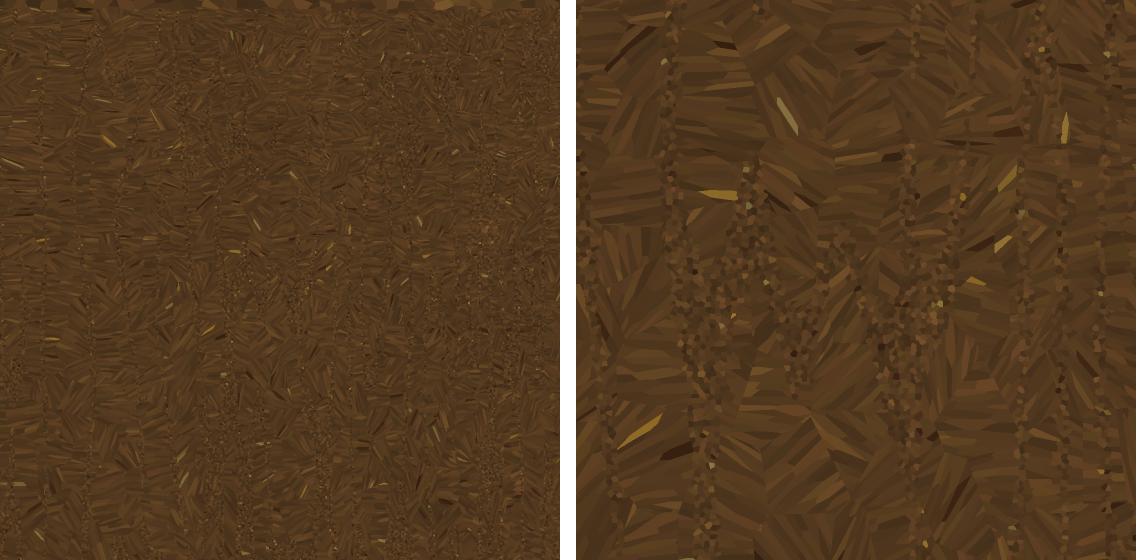
Left, the full canvas; right, a detail of the centre.
This texture is drawn by a Shadertoy shader. Its source:

```glsl
// Dark brown mosaic of thin, fanned shards with vertical seams of fine grain.

#define PATCHES 16.0              // shard patches per canvas at the lower left
#define DENSITY_GROWTH vec2(1.3, 1.0) // how much finer toward right and top
#define SHARD_SIZE vec2(0.62, 0.095)  // shard length and thickness in a patch
#define TILT 1.35                 // largest patch tilt in radians
#define FAN 0.75                  // how strongly shards spread within a patch
#define GRAINS 310.0              // seam grains per canvas
#define SEAMS 12.0                // seam frequency
#define SEAM_WIDTH 0.07
#define TOP_EDGE 0.984            // start of the coarse strip
#define TONE_JITTER 0.17
#define GLINTS 0.006              // share of pale shards

vec3 hash3(vec2 p) {
    vec3 q = fract(p.xyx * vec3(0.1031, 0.1030, 0.0973));
    q += dot(q, q.yxz + 33.33);
    return fract((q.xxy + q.yzz) * q.zyx);
}

float gradientNoise(vec2 p) {
    vec2 cell = floor(p), f = p - cell;
    vec2 w = f * f * f * (f * (f * 6.0 - 15.0) + 10.0);
    vec4 d;
    for (int i = 0; i < 4; i++) {
        vec2 corner = vec2(i & 1, i >> 1);
        float a = 6.2832 * hash3(cell + corner + 19.0).x;
        d[i] = dot(vec2(cos(a), sin(a)), f - corner);
    }
    return mix(mix(d.x, d.y, w.x), mix(d.z, d.w, w.x), w.y);
}

// Returns the id of the nearest jittered site, and its position.
vec2 nearestCell(vec2 p, out vec2 site) {
    vec2 base = floor(p), id = base;
    float best = 1e9;
    for (int y = -1; y <= 1; y++)
    for (int x = -1; x <= 1; x++) {
        vec2 cell = base + vec2(x, y);
        vec2 s = cell + 0.08 + 0.84 * hash3(cell).xy;
        float d = dot(s - p, s - p);
        if (d < best) { best = d; id = cell; site = s; }
    }
    return id;
}

// Picks a wood tone by share, with a slight change of brightness.
vec3 shardColor(vec2 id, float jitter) {
    vec3 h = hash3(id + 71.3);
    vec3 c = vec3(0.32, 0.22, 0.12);
    if (h.x > 0.38) c = vec3(0.29, 0.20, 0.11);
    if (h.x > 0.69) c = vec3(0.36, 0.24, 0.13);
    if (h.x > 0.84) c = vec3(0.34, 0.24, 0.12);
    if (h.x > 0.96) c = vec3(0.40, 0.28, 0.14);
    if (h.z < 0.012) c = vec3(0.23, 0.14, 0.07);
    if (h.z > 1.0 - GLINTS) c = mix(vec3(0.47, 0.40, 0.23), vec3(0.54, 0.40, 0.13), h.x * h.x);
    return c * (1.0 + jitter * (h.y - 0.5));
}

// Elongated cells, turned and fanned separately in every patch.
vec3 shards(vec2 q) {
    vec2 center, site;
    vec2 patchId = nearestCell(q * PATCHES, center);
    vec3 h = hash3(patchId + 5.7);
    float s = 2.0 * h.x - 1.0;
    float a = TILT * s * abs(s);
    vec2 r = q * PATCHES - center;
    r = mat2(cos(a), -sin(a), sin(a), cos(a)) * r;
    r.y /= max(0.35, 1.0 + FAN * (2.0 * h.y - 1.0) * r.x);
    vec2 seed = floor(hash3(patchId + 3.1).xy * 900.0);
    vec2 id = nearestCell(r / SHARD_SIZE + seed, site);
    return shardColor(id, TONE_JITTER);
}

vec3 surface(vec2 p) {
    vec2 site;

    // Coarse strip along the top, with a ragged lower edge
    vec2 id = nearestCell(p * vec2(42.0, 60.0) + 200.0, site);
    float edge = TOP_EDGE + 0.012 * gradientNoise(vec2(p.x * 30.0, 4.5));
    if (p.y > edge) return shardColor(id, 0.45);

    // Patches shrink smoothly toward the right and the top
    vec2 q = p + 0.5 * DENSITY_GROWTH * p * p;
    vec3 color = shards(q);

    // Broken vertical seams, tested at the grain sites for a jagged border
    id = nearestCell(p * GRAINS, site);
    vec2 g = site / GRAINS;
    vec2 gq = g + 0.5 * DENSITY_GROWTH * g * g;
    float ridge = abs(gradientNoise(gq * vec2(SEAMS, 1.6)));
    float width = SEAM_WIDTH * (0.6 + 0.5 * g.x + 1.3 * gradientNoise(g * vec2(9.0, 14.0)));
    if (ridge < width) color = shardColor(id + 400.0, 0.34);

    return color * (1.0 + 0.06 * gradientNoise(p * 6.0));
}

void mainImage(out vec4 fragColor, in vec2 fragCoord) {
    // Four samples per pixel smooth the shard edges
    vec3 sum = vec3(0.0);
    for (int i = 0; i < 4; i++) {
        vec2 offset = (vec2(i & 1, i >> 1) - 0.5) * 0.5;
        sum += surface((fragCoord + offset) / iResolution.y);
    }
    fragColor = vec4(sum * 0.25, 1.0);
}
```
